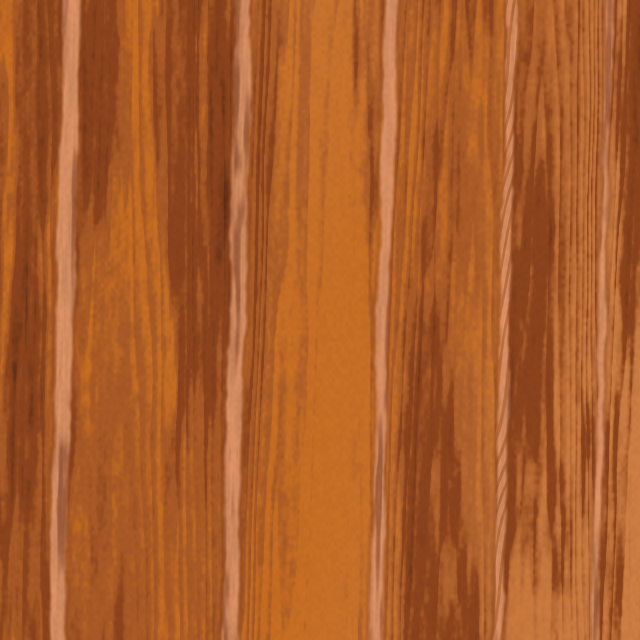
Reproduce this texture procedurally as a WebGL 2 fragment shader.

```glsl
#version 300 es
precision highp float;
// Varnished timber planks with flame-shaped grain and pale ragged seams.

uniform vec2 u_resolution;
out vec4 fragColor;

const vec3 HONEY = vec3(0.77, 0.42, 0.13);
const vec3 AMBER = vec3(0.65, 0.345, 0.145);
const vec3 RUSSET = vec3(0.54, 0.26, 0.11);
const vec3 UMBER = vec3(0.32, 0.16, 0.08);
const vec3 TAN = vec3(0.79, 0.49, 0.27);
const vec3 SEAM_PINK = vec3(0.82, 0.54, 0.37);

const float FIRST_SEAM = 0.10;     // x of seam number zero
const float PLANK_WIDTH = 0.29;    // width at the first seam
const float PLANK_SHRINK = 0.02;   // narrowing towards the right
const float LEAN = 0.025;          // sideways lean of the planks
const float SEAM_HALF_WIDTH = 0.050;
const float RING_CURVE = 16.0;     // rings across half a plank
const float RING_SLOPE = 1.4;      // rings climbed along a plank
const float RING_CONTRAST = 0.36;
const float PATCH_CONTRAST = 0.44;
const float LINE_CONTRAST = 0.30;

float hash(vec2 p) {
    return fract(sin(dot(p, vec2(127.1, 311.7))) * 43758.5453);
}

float noise(vec2 p) {
    vec2 cell = floor(p);
    vec2 f = fract(p);
    f = f * f * (3.0 - 2.0 * f);
    return mix(mix(hash(cell), hash(cell + vec2(1.0, 0.0)), f.x),
               mix(hash(cell + vec2(0.0, 1.0)), hash(cell + 1.0), f.x), f.y);
}

// Noise stretched along the grain, centred on zero.
float streak(vec2 p, float across, float along) {
    return noise(p * vec2(across, along)) - 0.5;
}

// Darkness of the growth rings: a steep edge, then a slow fade.
float ringTone(vec2 p, float local, float id) {
    float heart = (hash(vec2(id, 3.0)) - 0.5) * 0.7;
    float slope = RING_SLOPE * (0.7 + hash(vec2(id, 8.0)));
    float offset = local - heart;
    vec2 q = p + vec2(id * 7.3, id * 3.1);
    float rings = RING_CURVE * offset * offset + slope * p.y
                + 1.4 * streak(q, 14.0, 0.9)
                + 1.5 * streak(q, 46.0, 1.2)
                + 0.5 * streak(q, 110.0, 7.0);
    float phase = fract(rings);
    float strength = 0.5 + 0.5 * hash(vec2(floor(rings), id));
    return strength * smoothstep(0.0, 0.22, phase)
                    * (1.0 - smoothstep(0.25, 0.85, phase));
}

// Thin dark lines that run nearly the whole length of a plank.
float longLines(vec2 p, float id) {
    vec2 q = p + vec2(id * 1.7, id * 4.1);
    q.x += 0.010 * streak(q, 6.0, 2.2) + 0.002 * streak(q, 60.0, 22.0);
    float broad = 1.0 - smoothstep(0.0, 0.22, abs(streak(q, 46.0, 0.6)));
    float fine = 1.0 - smoothstep(0.0, 0.26, abs(streak(q, 85.0, 0.9)));
    float density = smoothstep(-0.25, 0.20, streak(q, 12.0, 1.0));
    return (0.55 * broad + 0.45 * fine) * density;
}

// Large dark flames with ragged, blurred tips.
float darkPatch(vec2 p, float id) {
    vec2 q = p + vec2(id * 2.9, id * 5.3);
    float field = streak(q, 15.0, 2.3) + 0.32 * streak(q, 52.0, 4.5)
                + 0.22 * streak(q, 120.0, 13.0);
    return smoothstep(0.08, 0.36, field);
}

vec3 woodColor(float tone) {
    vec3 color = mix(HONEY, AMBER, smoothstep(0.08, 0.40, tone));
    color = mix(color, RUSSET, smoothstep(0.44, 0.74, tone));
    return mix(color, UMBER, 0.8 * smoothstep(0.82, 1.35, tone));
}

// Pale sapwood with stains and, on one seam, slanting fibres.
vec3 seamColor(vec2 p, float id) {
    float stain = smoothstep(-0.05, 0.38, streak(p + id, 100.0, 4.5)
                             + 0.4 * streak(p, 170.0, 24.0));
    float slant = 0.5 + 0.5 * sin(95.0 * p.y - 420.0 * p.x
                                  + 12.0 * streak(p, 20.0, 6.0));
    float twisted = step(2.5, id) * step(id, 3.5);
    vec3 color = mix(SEAM_PINK, RUSSET + vec3(0.02, 0.05, 0.08), 0.75 * stain);
    color = mix(color, AMBER, 0.6 * twisted * smoothstep(0.5, 0.95, slant));
    return color * (1.0 + 0.10 * streak(p, 220.0, 14.0));
}

void main() {
    vec2 uv = gl_FragCoord.xy / u_resolution;
    vec2 p = uv;
    p.x -= LEAN * (uv.y - 0.5);
    p.x += 0.004 * streak(uv, 3.0, 4.0);

    // Plank coordinate: whole numbers fall on the seams.
    float root = sqrt(max(PLANK_WIDTH * PLANK_WIDTH
                          - 4.0 * PLANK_SHRINK * (p.x - FIRST_SEAM), 0.002));
    float plank = (PLANK_WIDTH - root) / (2.0 * PLANK_SHRINK);
    float id = floor(plank);
    float seamId = floor(plank + 0.5);

    // Rings, long lines, dark flames and broad shading.
    float tone = 0.12 + RING_CONTRAST * ringTone(p, fract(plank) - 0.5, id);
    tone += LINE_CONTRAST * longLines(p, id);
    tone += PATCH_CONTRAST * darkPatch(p, id);
    tone += 0.50 * streak(p + 4.7, 9.0, 1.1);
    tone += 0.24 * streak(p + id, 34.0, 0.8);
    tone += 0.20 * (hash(vec2(id, 5.0)) - 0.4);
    tone += 0.16 * streak(p, 170.0, 45.0) + 0.12 * streak(p, 190.0, 150.0);
    vec3 color = woodColor(tone);

    // Soft varnish sheen, strongest on the light wood at the lower right.
    float sheen = smoothstep(0.50, 1.05, uv.x + 0.35 * (0.5 - uv.y))
                + 0.8 * streak(p, 4.0, 2.0);
    float paleness = 1.0 - smoothstep(0.20, 0.70, tone);
    color = mix(color, TAN, 0.9 * clamp(sheen, 0.0, 1.0) * paleness);

    // Ragged seam with a soft shadow along its edges.
    float halfWidth = SEAM_HALF_WIDTH * root
                    * (1.0 + 0.4 * streak(p + seamId, 4.0, 8.0));
    float side = (plank - seamId) * root + 0.005 * streak(p, 20.0, 16.0)
               + 0.003 * streak(p, 50.0, 60.0);
    float edge = abs(side) - halfWidth;
    float shadow = 1.0 - smoothstep(0.0, 0.009, abs(edge));
    color = mix(color, RUSSET * 0.95, 0.35 * shadow);
    color = mix(color, seamColor(p, seamId), 1.0 - smoothstep(-0.005, 0.003, edge));

    // Faint mottling.
    color *= 1.0 + 0.05 * streak(p, 210.0, 160.0);
    fragColor = vec4(color, 1.0);
}
```
